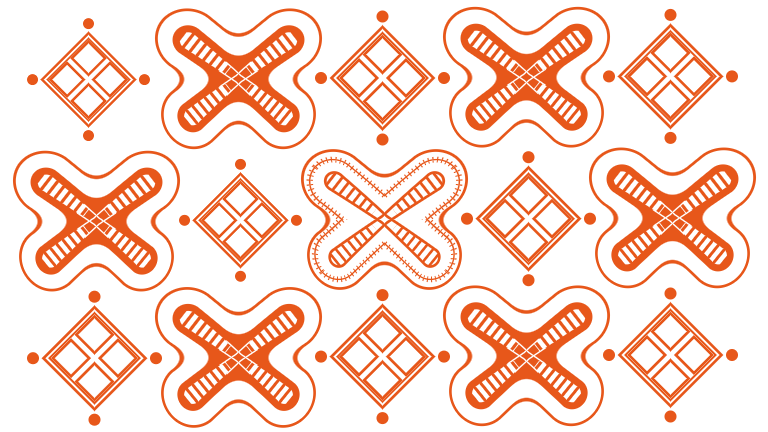
A Shadertoy shader for this pattern:

```glsl
// Orange folk print: banded crosses alternating with dotted diamond windows on white.
#define VIEW_HEIGHT 4.32
#define PITCH vec2(1.44, 1.393)
#define ARM vec2(0.48, 0.38)
#define LINE 0.027
#define OUTLINE_RADIUS 0.31
#define BODY_RADIUS 0.155
#define STITCH_RADIUS 0.23
#define STITCH_PITCH 0.045
#define BAR_PITCH 0.077
#define INK vec3(0.905, 0.34, 0.10)
#define PAPER vec3(1.0)

float pixelSize;

float fill(float d) { return clamp(0.5 - d / pixelSize, 0.0, 1.0); }

float stroke(float d, float width) { return fill(d - 0.5 * width) - fill(d + 0.5 * width); }

float smoothMin(float a, float b, float k) {
    float h = max(k - abs(a - b), 0.0) / k;
    return min(a, b) - 0.25 * h * h * k;
}

float diamond(vec2 p, float halfSize) { return (abs(p.x) + abs(p.y) - halfSize) * 0.7071; }

// Distance along (x) and across (y) one diagonal of the cross.
vec2 armCoords(vec2 p, float side) {
    vec2 axis = normalize(vec2(ARM.x, ARM.y * side));
    return abs(vec2(dot(p, axis), dot(p, vec2(-axis.y, axis.x))));
}

float armDistance(vec2 a) { return length(vec2(max(a.x - length(ARM), 0.0), a.y)); }

float armProgress(vec2 a) { return min(a.x / length(ARM), 1.0); }

float taperedArm(vec2 a) { return armDistance(a) + 0.03 * (1.0 - armProgress(a)); }

// Two nested frames, four panes and a dot off each corner.
float windowInk(vec2 p) {
    vec2 q = abs(p);
    float ink = max(stroke(diamond(p, 0.51), LINE), stroke(diamond(p, 0.45), 0.02));
    vec2 pane = q.x > q.y ? q - vec2(0.235, 0.0) : q - vec2(0.0, 0.235);
    ink = max(ink, stroke(diamond(pane, 0.182), LINE));
    vec2 corner = q.x > q.y ? vec2(0.615, 0.0) : vec2(0.0, 0.615);
    return max(ink, fill(length(q - corner) - 0.06));
}

// Contour with short cross stitches, pinched between the arms.
float stitchInk(vec2 p, vec2 a) {
    float pinch = 0.07 * (abs(p.y) / max(length(p), 0.001) - 0.62);
    float d = armDistance(a) + pinch + 0.02 * (1.0 - armProgress(a)) - STITCH_RADIUS;
    float past = a.x - length(ARM);
    float along = past < 0.0 ? a.x : length(ARM) + STITCH_RADIUS * atan(past, a.y);
    float tick = (fract(along / STITCH_PITCH) - 0.5) * STITCH_PITCH;
    return max(stroke(d, 0.014), stroke(tick, 0.011) * fill(abs(d) - 0.03));
}

float barOffset(float along) { return abs(fract(along / BAR_PITCH) - 0.5) * BAR_PITCH; }

float ladderDistance(vec2 a, float endRadius) {
    return armDistance(a) - mix(0.04, endRadius, armProgress(a));
}

// Open ladder drawn in ink lines.
float openLadder(vec2 a) {
    float d = ladderDistance(a, 0.09);
    float rungs = stroke(barOffset(a.x), LINE) * fill(max(d, 0.13 - a.x));
    return max(stroke(d, LINE), rungs);
}

// Slots cut from a solid cross, with fine lines through the middle.
float cutLadder(vec2 a) {
    float d = ladderDistance(a, 0.085);
    float slots = fill(max(max(d, barOffset(a.x) - 0.3 * BAR_PITCH), 0.13 - a.x));
    return max(slots, stroke(d, 0.014) * fill(a.x - 0.2));
}

float crossInk(vec2 p, bool stitched) {
    p.x /= 1.0 + 0.1 * p.y;
    vec2 rising = armCoords(p, 1.0);
    vec2 falling = armCoords(p, -1.0);
    float d = smoothMin(taperedArm(rising), taperedArm(falling), 0.2);
    float outline = stroke(d - OUTLINE_RADIUS, LINE);
    if (stitched) {
        vec2 nearest = armDistance(rising) < armDistance(falling) ? rising : falling;
        float ladders = max(openLadder(rising), openLadder(falling));
        return max(outline, max(ladders, stitchInk(p, nearest)));
    }
    float cuts = max(cutLadder(rising), cutLadder(falling));
    return max(outline, fill(d - BODY_RADIUS) * (1.0 - cuts));
}

void mainImage(out vec4 fragColor, in vec2 fragCoord) {
    pixelSize = VIEW_HEIGHT / iResolution.y;
    vec2 p = (fragCoord - 0.5 * iResolution.xy) * pixelSize;
    float ink = 0.0;
    // Five columns by three rows, slightly loose in placement.
    for (int row = -1; row <= 1; row++) {
        for (int col = -2; col <= 2; col++) {
            vec2 cell = vec2(col, row);
            vec2 drift = vec2(0.005, -0.035) + abs(cell.y) * vec2(-0.02, 0.022);
            drift.y += 0.008 * cell.x;
            bool small = col < 0 && col + row == -1;
            if (small && row == 1) drift.x -= 0.06;
            vec2 q = p - cell * PITCH - drift;
            bool isCross = ((col + row) & 1) == 0;
            float mark = isCross ? crossInk(q, col == 0 && row == 0)
                                 : windowInk(q / (small ? 0.91 : 1.0));
            ink = max(ink, mark);
        }
    }
    fragColor = vec4(mix(PAPER, INK, ink), 1.0);
}
```
